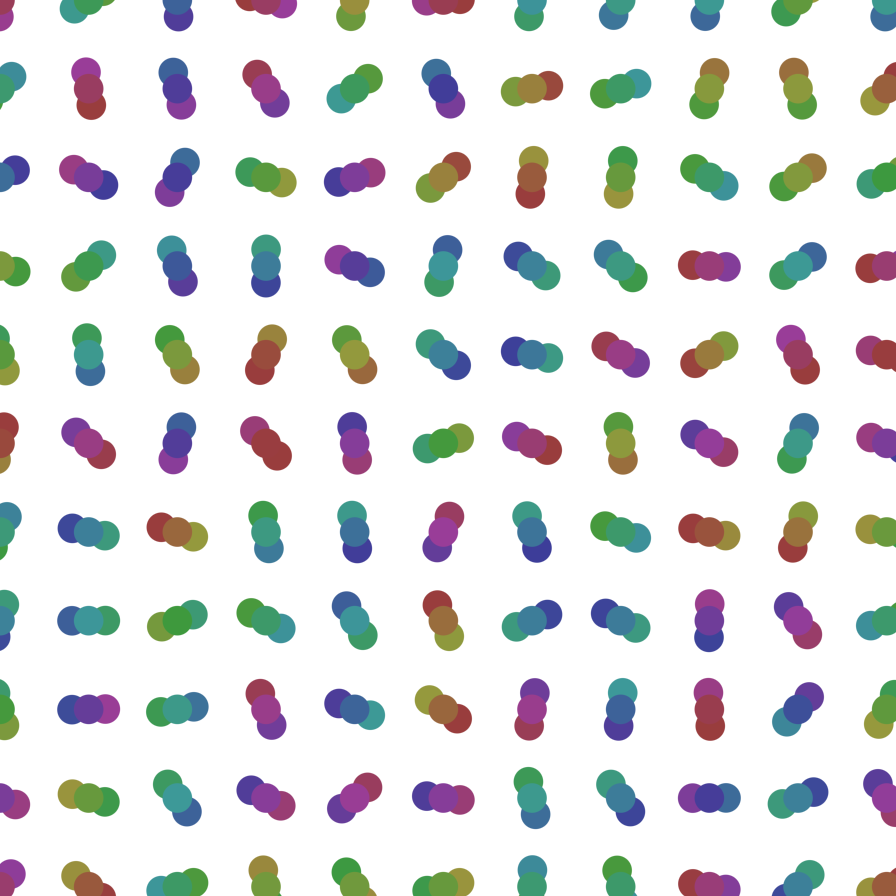
Write a WebGL 2 fragment shader that draws this pattern.

```glsl
#version 300 es
precision highp float;

#define REPEATS 10.105     // cells across the canvas
#define DISC_RADIUS 0.1667 // in cells
#define DISC_SPACING 0.188 // centre to outer disc, in cells
#define HUE_STEP 0.1       // hue change from disc to disc
#define SATURATION 0.6
#define BRIGHTNESS 0.6
#define SEED 17.0

uniform vec2 u_resolution;
out vec4 fragColor;

const float TAU = 6.2831853;
const vec3 PAPER = vec3(1.0);

// Two random values per cell, without sine
vec2 hash22(vec2 cell) {
  vec3 q = fract(vec3(cell.xyx) * vec3(0.1031, 0.1030, 0.0973));
  q += dot(q, q.yzx + 33.33);
  return fract((q.xx + q.yz) * q.zy);
}

vec3 discColor(float hue) {
  // Hue stops at red on both ends instead of wrapping
  float h = clamp(hue, 0.0, 1.0);
  vec3 rgb = clamp(abs(fract(h + vec3(0.0, 2.0, 1.0) / 3.0) * 6.0 - 3.0) - 1.0, 0.0, 1.0);
  return BRIGHTNESS * mix(vec3(1.0), rgb, SATURATION);
}

float discMask(vec2 p, vec2 center, float pixel) {
  float d = length(p - center) - DISC_RADIUS;
  return 1.0 - smoothstep(-0.5 * pixel, 0.5 * pixel, d);
}

void main() {
  // Grid points start at the upper left corner
  float side = min(u_resolution.x, u_resolution.y);
  vec2 grid = vec2(gl_FragCoord.x, u_resolution.y - gl_FragCoord.y) / side * REPEATS;
  float pixel = 1.5 * REPEATS / side;
  vec2 cell = floor(grid + 0.5);
  vec2 p = grid - cell;

  // Random direction and base hue
  vec2 rnd = hash22(cell + SEED);
  float angle = rnd.x * TAU;
  vec2 arm = DISC_SPACING * vec2(cos(angle), sin(angle));
  float hue = rnd.y;

  // Outer discs first, middle disc on top
  vec3 color = PAPER;
  for (int i = 0; i < 3; i++) {
    float k = i == 2 ? 0.0 : float(2 * i - 1);
    color = mix(color, discColor(hue + k * HUE_STEP), discMask(p, k * arm, pixel));
  }
  fragColor = vec4(color, 1.0);
}
```
